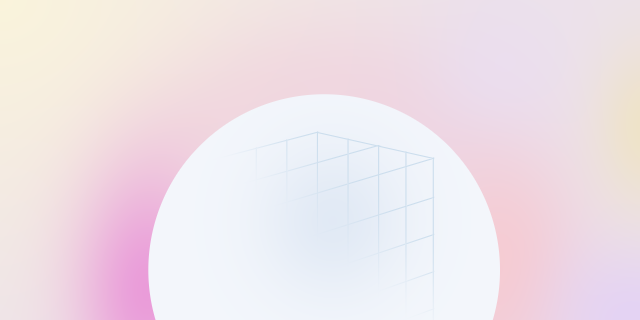
This background is drawn by a WebGL 2 fragment shader. Its source:

```glsl
#version 300 es
precision highp float;

#define DISC_CENTER vec2(1.013, 0.156)
#define DISC_RADIUS 0.5495
#define GRID_APEX vec2(0.992, 0.586)
#define GRID_CORNER vec2(1.354, 0.505)
#define GRID_TOP 0.682
#define LINE_WIDTH 0.0035
#define LINE_COLOR vec3(0.80, 0.87, 0.93)
#define CREAM vec3(0.98, 0.955, 0.86)
#define MAUVE vec3(0.925, 0.885, 0.92)

uniform vec2 u_resolution;
out vec4 fragColor;

// Soft elliptical glow, 1 at its center.
float glow(vec2 p, vec2 center, vec2 size) {
    vec2 q = (p - center) / size;
    return exp(-dot(q, q));
}

// Antialiased coverage of a thin line at distance d.
float stroke(float d, float pixel) {
    float width = max(LINE_WIDTH, pixel);
    float cover = clamp((0.5 * width - abs(d)) / pixel + 0.5, 0.0, 1.0);
    return cover * LINE_WIDTH / width;
}

// Signed vertical offset from the k-th slanted line.
float slantOffset(vec2 p, float k) {
    float lower = max(k - 2.0, 0.0);
    float height = GRID_TOP - 0.0885 * min(k, 2.0) - 0.116 * lower - 0.0065 * step(2.5, k);
    return p.y - height - (0.263 + 0.018 * k) * (p.x - GRID_CORNER.x);
}

// Perspective grid, bounded by its roof edges and fading to the lower left.
float gridLines(vec2 p, float pixel) {
    vec2 roofDir = GRID_CORNER - GRID_APEX;
    float roof = p.y - GRID_APEX.y - (p.x - GRID_APEX.x) * roofDir.y / roofDir.x;
    float lines = stroke(roof * 0.976, pixel) * step(GRID_APEX.x, p.x);
    for (int i = 0; i < 7; i++) {
        float k = float(i);
        float x = GRID_CORNER.x - 0.0854 * k - 0.0102 * max(k - 2.0, 0.0);
        lines = max(lines, stroke(p.x - x, pixel));
        lines = max(lines, stroke(slantOffset(p, k) * 0.955, pixel));
    }
    float outside = max(max(roof, slantOffset(p, 0.0)), p.x - GRID_CORNER.x);
    float inside = 1.0 - smoothstep(0.5 * LINE_WIDTH, 0.5 * LINE_WIDTH + pixel, outside);
    float along = dot(p - vec2(0.768, 0.427), vec2(0.648, 0.762));
    return lines * inside * smoothstep(-0.02, 0.27, along);
}

vec3 backdrop(vec2 p, float discDistance) {
    float fade = length((p - vec2(0.0, 1.0)) * vec2(1.0, 1.2)) / 1.5;
    vec3 color = mix(CREAM, MAUVE, clamp(fade, 0.0, 1.0));

    // Rosy halo around the disc
    float halo = max(discDistance, 0.0) / 0.27;
    color = mix(color, vec3(0.94, 0.80, 0.86), 0.6 * exp(-halo * halo));

    // Coloured lights
    color = mix(color, vec3(0.915, 0.87, 0.945), 0.7 * glow(p, vec2(1.56, 0.76), vec2(0.22)));
    color = mix(color, vec3(0.97, 0.79, 0.81), 0.85 * glow(p, vec2(1.57, 0.15), vec2(0.22, 0.32)));
    color = mix(color, vec3(0.89, 0.82, 0.96), 0.9 * glow(p, vec2(1.98, 0.0), vec2(0.27, 0.24)));
    color = mix(color, vec3(0.935, 0.89, 0.77), 0.9 * glow(p, vec2(2.02, 0.60), vec2(0.16, 0.26)));
    color = mix(color, vec3(0.915, 0.60, 0.85), 0.95 * glow(p, vec2(0.46, 0.09), vec2(0.20, 0.35)));
    return color;
}

vec3 discSurface(vec2 p, float pixel) {
    vec3 color = vec3(0.953, 0.965, 0.985);
    color = mix(color, vec3(0.875, 0.91, 0.957), 0.9 * glow(p, vec2(1.04, 0.31), vec2(0.23, 0.24)));
    return mix(color, LINE_COLOR, gridLines(p, pixel));
}

void main() {
    float pixel = 1.0 / u_resolution.y;
    vec2 p = gl_FragCoord.xy * pixel;
    float discDistance = length(p - DISC_CENTER) - DISC_RADIUS;
    float disc = clamp(0.5 - discDistance / pixel, 0.0, 1.0);
    vec3 color = mix(backdrop(p, discDistance), discSurface(p, pixel), disc);
    fragColor = vec4(color, 1.0);
}
```
